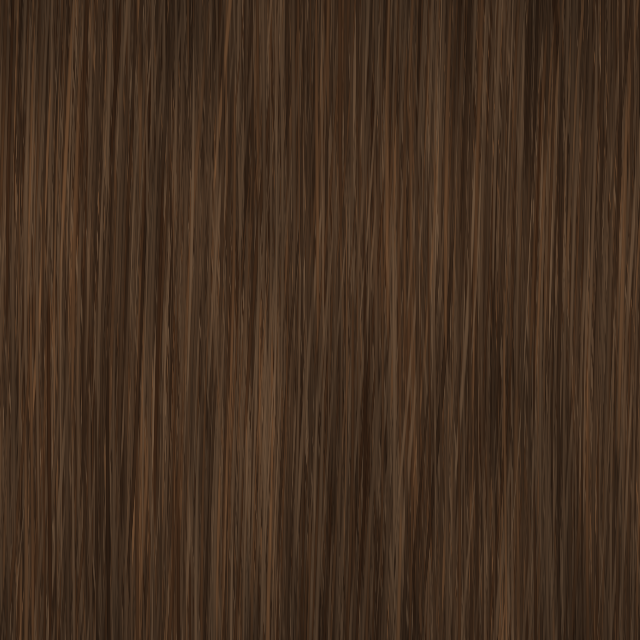
Give the GLSL for this texture, as a three.js fragment shader.

```glsl
// Straight brown hair: fine, nearly vertical strands that overlap and cross.
varying vec2 vUv;

float hash(vec2 p) {
  vec3 q = fract(vec3(p.xyx) * 0.1031);
  q += dot(q, q.yzx + 33.33);
  return fract((q.x + q.y) * q.z);
}

float noise(vec2 p) {
  vec2 cell = floor(p);
  vec2 f = fract(p);
  f = f * f * (3.0 - 2.0 * f);
  float low = mix(hash(cell), hash(cell + vec2(1.0, 0.0)), f.x);
  float high = mix(hash(cell + vec2(0.0, 1.0)), hash(cell + vec2(1.0, 1.0)), f.x);
  return mix(low, high, f.y);
}

// One sheet of tapering strands: colour in rgb, coverage in a.
vec4 strandLayer(vec2 uv, float layer) {
  float lean = hash(vec2(layer, 3.7)) - 0.5;
  float wave = 0.004 * sin(uv.y * 5.0 + uv.x * 9.0 + layer * 2.4);
  float columns = 90.0 + 50.0 * hash(vec2(layer, 8.1));
  float x = (uv.x + 0.44 * lean * abs(lean) * (uv.y - 0.5) + wave) * columns + 200.0;
  float column = floor(x);

  // Split each column into strands of staggered height.
  float run = uv.y * 1.6 + 5.0 * hash(vec2(column, layer * 7.3));
  float along = fract(run);
  vec2 seed = vec2(column + layer * 19.0, floor(run) + layer * 31.0);
  float taper = 4.0 * along * (1.0 - along);

  float bend = (hash(seed + 5.3) - 0.5) * (along - 0.5) * 0.25;
  float center = 0.5 + 0.16 * (hash(seed + 11.9) - 0.5) + bend;
  float halfWidth = mix(0.1, 0.33, hash(seed + 23.1)) * sqrt(taper) + 0.02;
  float dist = abs(fract(x) - center);
  float cover = 1.0 - smoothstep(halfWidth - 0.07, halfWidth + 0.07, dist);
  cover *= smoothstep(0.0, 0.4, taper) * mix(0.55, 0.9, hash(seed + 41.7));

  // Random shade, some warm strands, and darker rims for roundness.
  vec3 color = mix(vec3(0.155, 0.1, 0.062), vec3(0.36, 0.275, 0.2), hash(seed + 57.3));
  color *= mix(vec3(1.0), vec3(1.07, 0.98, 0.88), step(0.75, hash(seed + 71.9)));
  color *= 1.0 - 0.22 * smoothstep(0.3, 1.0, dist / halfWidth);
  return vec4(color, cover);
}

void main() {
  vec3 color = vec3(0.2, 0.14, 0.095);
  for (int i = 0; i < 28; i++) {
    vec4 strand = strandLayer(vUv, float(i) + 1.0);
    color = mix(color, strand.rgb, strand.a);
  }

  // Broad locks and hair-fine streaks.
  float locks = noise(vec2(vUv.x * 28.0 + vUv.y * 0.8, vUv.y * 3.0));
  float streaks = noise(vec2(vUv.x * 380.0 + 4.0 * sin(vUv.y * 4.0), vUv.y * 5.0));
  color *= 1.03 + 0.26 * (locks - 0.5) + 0.16 * (streaks - 0.5);

  // Soft sheen across the middle, dimmer towards the top and bottom.
  float sheen = 1.0 - pow(abs(vUv.y - 0.5) * 2.0, 2.0);
  color *= mix(0.92, 1.07, sheen);
  gl_FragColor = vec4(color, 1.0);
}
```
